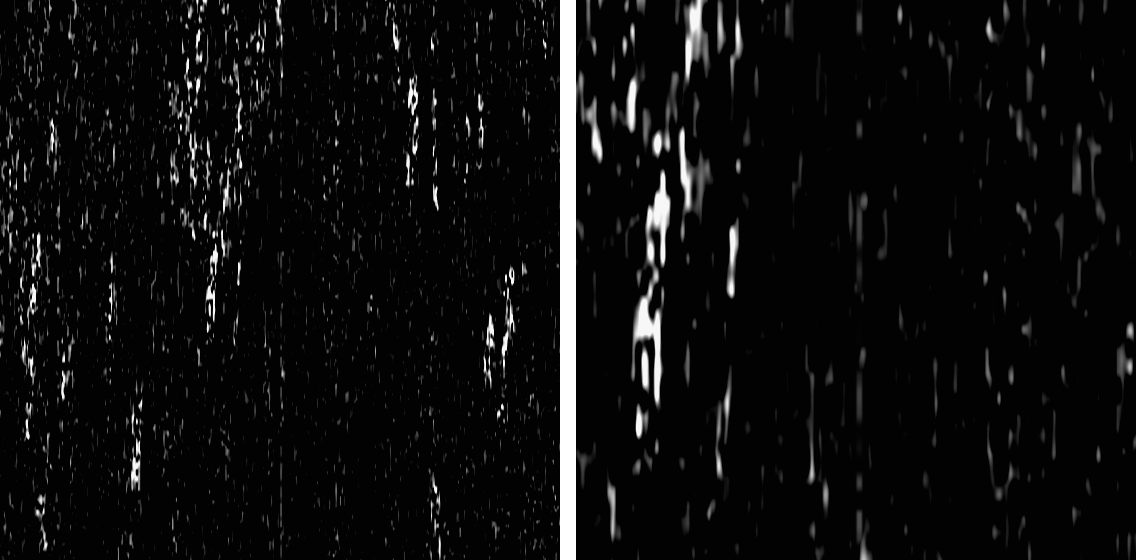
Left: the whole. Right: its middle third, enlarged.
Reproduce this texture procedurally as a WebGL 1 fragment shader.

```glsl
precision highp float;
// Worn black surface with pale vertical scratches: thin stretched grain noise
// is cut by a threshold that falls where a density field is high. The field
// sums fine columns, broad patches, one frayed area and scattered long streaks.

uniform vec2 u_resolution;

const int STREAK_COUNT = 46;
const vec3 BACKGROUND = vec3(0.008);
const vec3 SCRATCH = vec3(0.97);

float hash(vec2 p) {
  vec3 q = fract(vec3(p.xyx) * 0.1031);
  q += dot(q, q.yzx + 33.33);
  return fract((q.x + q.y) * q.z);
}

float noise(vec2 p) {
  vec2 i = floor(p);
  vec2 f = fract(p);
  f = f * f * (3.0 - 2.0 * f);
  float low = mix(hash(i), hash(i + vec2(1.0, 0.0)), f.x);
  float high = mix(hash(i + vec2(0.0, 1.0)), hash(i + vec2(1.0, 1.0)), f.x);
  return mix(low, high, f.y);
}

// Smooth random values down one column, shifted so rows never line up.
float columnNoise(float column, float y) {
  y += 17.0 * hash(vec2(column, 7.0));
  float i = floor(y);
  float f = fract(y);
  f = f * f * (3.0 - 2.0 * f);
  return mix(hash(vec2(column, i)), hash(vec2(column, i + 1.0)), f);
}

float fibre(vec2 p) {
  float column = floor(p.x);
  float f = fract(p.x);
  f = f * f * (3.0 - 2.0 * f);
  return mix(columnNoise(column, p.y), columnNoise(column + 1.0, p.y), f);
}

// Tapered, gently wandering vertical mark.
float streak(vec2 uv, vec2 center, float halfLength, float halfWidth, float seed) {
  float wander = (noise(vec2(seed * 13.0, uv.y * 9.0)) - 0.5) * 0.012;
  float across = abs(uv.x - center.x - wander) / halfWidth;
  float along = abs(uv.y - center.y) / halfLength;
  return (1.0 - smoothstep(0.35, 1.0, across)) * (1.0 - smoothstep(0.5, 1.0, along));
}

float streaks(vec2 uv) {
  float total = 0.0;
  for (int n = 0; n < STREAK_COUNT; n++) {
    float seed = float(n) + 3.0;
    vec2 center = vec2(pow(hash(vec2(seed, 1.0)), 1.15),
                       1.05 - pow(hash(vec2(seed, 2.0)), 1.3));
    float halfLength = mix(0.05, 0.17, hash(vec2(seed, 3.0)));
    float halfWidth = mix(0.005, 0.017, pow(hash(vec2(seed, 4.0)), 2.5));
    float strength = mix(0.5, 1.15, hash(vec2(seed, 5.0)));
    total = max(total, strength * streak(uv, center, halfLength, halfWidth, seed));
  }
  return total * mix(0.6, 1.15, noise(uv * vec2(70.0, 26.0)));
}

// Broad frayed area in the upper left of the middle.
float frayedArea(vec2 uv) {
  vec2 offset = (uv - vec2(0.39, 0.80)) / vec2(0.14, 0.34);
  float body = 1.0 - smoothstep(0.45, 1.1, length(offset));
  float strands = 0.6 * noise(uv * vec2(42.0, 9.0) + 5.0)
                + 0.4 * noise(uv * vec2(90.0, 22.0) + 9.0);
  return body * smoothstep(0.28, 0.75, strands);
}

float scratchDensity(vec2 uv) {
  float columns = noise(vec2(uv.x * 95.0, uv.y * 3.0));
  float patches = noise(uv * vec2(9.0, 4.0) + 21.0);
  float base = -0.16 + 0.46 * columns * columns + 0.26 * patches + 0.08 * (uv.y - 0.5);
  base += 0.62 * frayedArea(uv);
  return clamp(max(base, streaks(uv)), -0.2, 1.0);
}

float scratches(vec2 uv) {
  float grain = 0.62 * fibre(uv * vec2(270.0, 88.0))
              + 0.38 * fibre(uv * vec2(340.0, 34.0) + 40.0);
  float density = scratchDensity(uv);
  float threshold = mix(0.76, 0.40, density);
  float gain = mix(1.5, 5.0, density);
  return clamp((grain - threshold) * gain, 0.0, 1.0);
}

// Faint dotted seam down the middle.
float seam(vec2 uv) {
  float line = 1.0 - smoothstep(0.0006, 0.0026, abs(uv.x - 0.502));
  return 0.3 * line * smoothstep(0.3, 0.9, noise(vec2(3.0, uv.y * 95.0)));
}

void main() {
  vec2 uv = gl_FragCoord.xy / u_resolution;
  float light = max(scratches(uv), seam(uv));
  gl_FragColor = vec4(mix(BACKGROUND, SCRATCH, light), 1.0);
}
```
